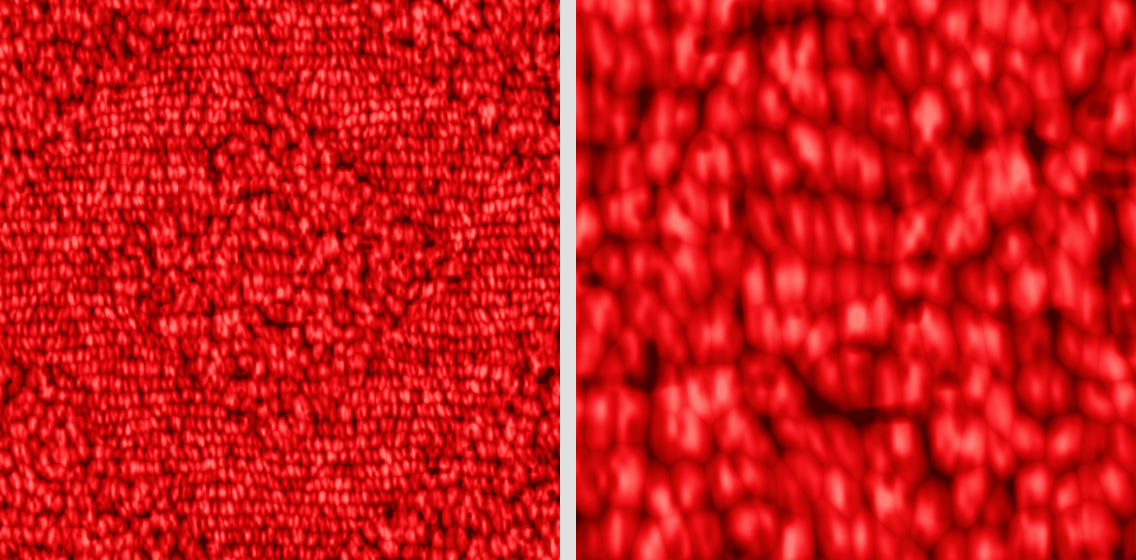
Left: the whole. Right: its middle third, enlarged.
This texture is drawn by a WebGL 2 fragment shader. Its source:

```glsl
#version 300 es
precision highp float;
// Red looped pile: rows of small upright tufts, drawn as stretched cellular noise.
// A coarse, ragged pile fills a central diamond and the corners; a finer, neater
// pile forms the band between them. Relief is toned through a ramp of reds.

uniform vec2 u_resolution;
out vec4 fragColor;

const vec2 COARSE_TUFTS = vec2(55.0, 31.0);  // tufts across and up the canvas
const vec2 FINE_TUFTS = vec2(72.0, 40.0);
const vec2 COARSE_JITTER = vec2(0.75, 0.60);
const vec2 FINE_JITTER = vec2(0.65, 0.30);
const vec2 DIAMOND_CENTRE = vec2(0.50, 0.512);
const float DIAMOND_RADIUS = 0.335;
const float BAND_RADIUS = 0.60;
const float EDGE_SOFTNESS = 0.012;
const float TONE_SPREAD = 0.26;    // brightness variation between tufts
const float STREAK_STRENGTH = 0.11;
const float RELIEF_GAIN = 5.8;
const float FIBRE_STRENGTH = 2.2;
const float CLUMP_STRENGTH = 1.5;
const float PIT_STRENGTH = 2.2;
const vec2 FIBRE_SCALE = vec2(165.0, 92.0);
const vec2 CLUMP_SCALE = vec2(26.0, 30.0);
const vec2 PIT_SCALE = vec2(56.0, 50.0);

const int SHADES = 8;
const vec3 SHADE[SHADES] = vec3[SHADES](
    vec3(0.28, 0.00, 0.00), vec3(0.47, 0.00, 0.00), vec3(0.62, 0.01, 0.00),
    vec3(0.74, 0.02, 0.02), vec3(0.85, 0.03, 0.04), vec3(0.96, 0.09, 0.12),
    vec3(0.99, 0.27, 0.27), vec3(1.00, 0.48, 0.45));
const float LEVEL[SHADES] = float[SHADES](
    -3.4, -2.3, -1.4, -0.65, 0.08, 0.8, 1.7, 2.8);

vec3 hash3(vec2 p) {
    vec3 q = fract(p.xyx * vec3(0.1031, 0.1030, 0.0973));
    q += dot(q, q.yxz + 33.33);
    return fract((q.xxy + q.yzz) * q.zyx);
}

float valueNoise(vec2 p) {
    vec2 cell = floor(p);
    vec2 f = fract(p);
    f = f * f * (3.0 - 2.0 * f);
    float low = mix(hash3(cell).x, hash3(cell + vec2(1, 0)).x, f.x);
    float high = mix(hash3(cell + vec2(0, 1)).x, hash3(cell + 1.0).x, f.x);
    return mix(low, high, f.y);
}

// Slow undulation from layered sines, roughly -1 to 1
float undulation(vec2 p) {
    return 0.4 * sin(p.x * 1.7 + 2.0 * sin(p.y * 0.9))
         + 0.35 * sin(p.y * 2.3 + 1.6 * sin(p.x * 1.3 + 2.0))
         + 0.25 * sin(p.x * 3.1 - p.y * 3.7 + 1.0);
}

// Height of the topmost tuft: highest at its core, falling into the gaps
float tuftRelief(vec2 uv, vec2 tufts, vec2 jitter, float lean) {
    vec2 p = uv * tufts;
    float row = floor(p.y);
    float relief = -2.0;
    for (int j = -1; j <= 1; j++) {
        float r = row + float(j);
        float x = p.x + 7.0 * hash3(vec2(r + 50.0, 91.0)).x;
        for (int i = -2; i <= 2; i++) {
            vec2 cell = vec2(floor(x) + float(i), r);
            vec3 rnd = hash3(cell + 20.0);
            vec2 q = vec2(x, p.y) - cell - 0.5 - (rnd.xy - 0.5) * jitter;
            q.x += q.y * (lean + 0.8 * (fract(rnd.z * 17.0) - 0.5));
            float sheen = 0.16 * (q.y - q.x);
            vec2 s = q + vec2(0.12, -0.08);
            float streak = STREAK_STRENGTH * exp(-dot(s * s, vec2(28.0, 7.0)));
            float fall = dot(q * q, vec2(0.95, 1.15));
            relief = max(relief, TONE_SPREAD * rnd.z - fall + sheen + streak);
        }
    }
    return relief;
}

vec3 shadeRamp(float level) {
    vec3 colour = SHADE[0];
    for (int i = 1; i < SHADES; i++) {
        float t = clamp((level - LEVEL[i - 1]) / (LEVEL[i] - LEVEL[i - 1]), 0.0, 1.0);
        colour = mix(colour, SHADE[i], t);
    }
    return colour;
}

void main() {
    vec2 uv = gl_FragCoord.xy / u_resolution.y;

    // Zones: slightly wavering diamond edges
    vec2 offset = abs(uv - DIAMOND_CENTRE);
    float radius = offset.x + offset.y + 0.018 * undulation(uv * 13.0);
    float fine = smoothstep(-EDGE_SOFTNESS, EDGE_SOFTNESS, radius - DIAMOND_RADIUS)
               * (1.0 - smoothstep(-EDGE_SOFTNESS, EDGE_SOFTNESS, radius - BAND_RADIUS));
    float innerGroove = exp(-pow((radius - DIAMOND_RADIUS) / 0.022, 2.0));
    float outerGroove = exp(-pow((radius - BAND_RADIUS) / 0.03, 2.0));

    // Pile: rows wander and tufts lean together in patches
    vec2 warped = uv + vec2(0.0, 0.010 * undulation(uv * 9.0 + 4.0));
    vec2 ragged = warped + vec2(0.0, 0.016 * valueNoise(uv * 17.0) + 0.05 * uv.x);
    float lean = 0.15 + 0.45 * undulation(uv * 16.0 + 8.0);
    float coarsePile = tuftRelief(ragged, COARSE_TUFTS, COARSE_JITTER, lean);
    float finePile = tuftRelief(warped, FINE_TUFTS, FINE_JITTER, lean);
    float relief = mix(coarsePile, finePile + 0.015, fine);

    // Tone: relief, loose fibres, soft clumps, dark pits and grooves
    float fibre = valueNoise(uv * FIBRE_SCALE + vec2(6.0 * uv.y, 0.0)) - 0.5;
    float clump = valueNoise(uv * CLUMP_SCALE + 40.0) - 0.5;
    float pit = smoothstep(0.72, 1.0, valueNoise(uv * PIT_SCALE + 90.0)) * (1.0 - 0.6 * fine);
    float level = RELIEF_GAIN * (relief + 0.02) + FIBRE_STRENGTH * fibre
                + CLUMP_STRENGTH * clump - PIT_STRENGTH * pit
                - 0.6 * innerGroove - 0.3 * outerGroove;
    fragColor = vec4(shadeRamp(level), 1.0);
}
```
